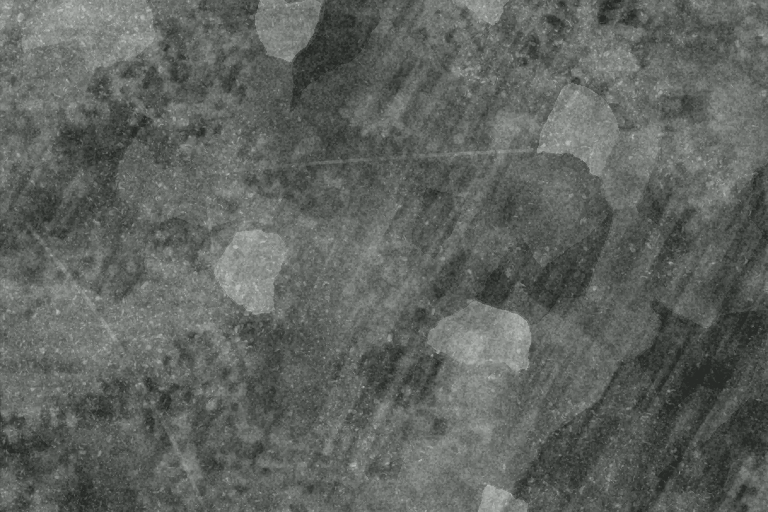
Reproduce this texture procedurally as a Shadertoy shader.

```glsl
// Weathered zinc sheet: leaning crystal plates, pale corrosion bloom and scratches.
// One soft cellular noise serves throughout: blurred it makes clouds and grain,
// sharpened it makes flat plates. Specks and scratches are distance masks on top.

vec3 hash3(vec2 p) {
    vec3 q = fract(vec3(p.xyx) * vec3(0.1031, 0.1030, 0.0973));
    q += dot(q, q.yxz + 33.33);
    return fract((q.xxy + q.yzz) * q.zyx);
}

vec2 turn(vec2 p, float angle) {
    float c = cos(angle), s = sin(angle);
    return vec2(c * p.x - s * p.y, s * p.x + c * p.y);
}

// Random value per cell, blended across borders; higher sharpness, harder borders
float cells(vec2 p, float sharpness) {
    vec2 home = floor(p);
    float sum = 0.0, total = 0.0;
    for (int y = -1; y <= 1; y++)
    for (int x = -1; x <= 1; x++) {
        vec2 cell = home + vec2(x, y);
        vec3 h = hash3(cell);
        vec2 d = cell + 0.1 + 0.8 * h.xy - p;
        float w = exp(-sharpness * dot(d, d));
        sum += w * h.z;
        total += w;
    }
    return sum / total;
}

// Layered soft cells, centred near 0.5
float clouds(vec2 p) {
    float sum = 0.0, amp = 0.5;
    for (int i = 0; i < 5; i++) {
        sum += amp * cells(p, 7.0);
        p = turn(p, 0.7) * 2.1 + 13.7;
        amp *= 0.55;
    }
    return sum / 1.055;
}

// Scattered round dots, at most one per cell
float specks(vec2 p, float density, float soft) {
    vec3 h = hash3(floor(p) + 71.0);
    float radius = mix(0.06, 0.22, h.x * h.x);
    float d = length(fract(p) - mix(vec2(0.3), vec2(0.7), h.yx));
    return (1.0 - smoothstep(radius - soft, radius + soft, d)) * step(h.z, density);
}

// Thin line from a to b, slightly bowed, fading at its ends
float scratch(vec2 p, vec2 a, vec2 b, float bow, float width) {
    vec2 along = b - a;
    float t = dot(p - a, along) / dot(along, along);
    vec2 side = normalize(vec2(-along.y, along.x));
    float d = abs(dot(p - a, side) - bow * sin(3.14159 * t));
    float ends = smoothstep(0.0, 0.1, t) * (1.0 - smoothstep(0.9, 1.0, t));
    return ends * (1.0 - smoothstep(0.3 * width, width, d));
}

// Neutral grey with a faint green cast
vec3 zincColor(float tone) {
    return tone + vec3(-0.004, 0.010, -0.004);
}

void mainImage(out vec4 fragColor, in vec2 fragCoord) {
    vec2 p = fragCoord / iResolution.y;
    float pixel = 1.0 / iResolution.y;
    float tone = 0.335;

    // Crystal plates with gently curved borders
    vec2 bend = vec2(cells(p * 5.0, 7.0), cells(p * 5.0 + 17.0, 7.0)) - 0.5;
    vec2 ragged = vec2(cells(p * 70.0, 7.0), cells(p * 70.0 + 9.0, 7.0)) - 0.5;
    vec2 q = turn(p + 0.12 * bend + 0.006 * ragged, 0.4) * vec2(1.25, 0.85);
    float plates = cells(q * 4.2 + 4.0, 70.0);
    float shards = cells(q * 8.0 + 31.0, 60.0);

    // Corrosion bloom, heavier to the left and along the top
    float left = 1.0 - smoothstep(0.0, 0.75, p.x);
    float top = smoothstep(0.72, 1.0, p.y);
    float cover = clouds(p * 4.0 + 5.0) + 0.20 * left + 0.14 * top;
    float bloom = smoothstep(0.48, 0.86, cover + 0.30 * (cells(p * 60.0, 7.0) - 0.5));
    float bare = 1.0 - 0.6 * bloom;
    tone += 0.13 * bloom;
    tone += 0.17 * (plates - 0.5) * bare;
    tone -= 0.07 * (1.0 - smoothstep(0.14, 0.18, shards)) * bare;
    tone += 0.05 * smoothstep(0.78, 0.81, shards) * bare;
    tone += 0.14 * smoothstep(0.93, 0.955, shards) * bare;
    tone += 0.18 * (clouds(p * 16.0 + 40.0) - 0.5);

    // Brushed strokes: steep on bare metal, level where worn
    float patches = smoothstep(0.35, 0.65, cells(p * 4.0 + 90.0, 7.0));
    vec2 stroke = turn(p + 0.01 * bend, 0.52);
    float steep = cells(stroke * vec2(38.0, 4.0), 7.0) + cells(stroke * vec2(95.0, 6.0), 7.0) - 1.0;
    float level = cells(p * vec2(5.0, 70.0) + 8.0, 7.0) - 0.5;
    tone += 0.10 * steep * patches * bare;
    tone += 0.07 * level * max(bloom, top);

    // Dark lower edge
    tone -= 0.05 * (1.0 - smoothstep(0.0, 0.10, p.y + 0.25 * bend.x));

    // Pale specks in clusters
    float cluster = smoothstep(0.48, 0.70, clouds(p * 5.0 + 60.0) + 0.15 * left);
    for (int i = 0; i < 3; i++) {
        float scale = 40.0 + 28.0 * float(i);
        vec2 s = turn(p + 0.01 * ragged, float(i)) * scale;
        tone += 0.13 * specks(s, 0.04 + 0.45 * cluster, 0.04 + 0.6 * scale * pixel);
    }

    // One long scratch, one level scar and scattered hairlines
    float wear = 0.3 + cells(p * 30.0, 7.0);
    float lines = 0.9 * scratch(p, vec2(0.02, 0.60), vec2(0.42, -0.04), 0.035, 0.006);
    lines += 0.9 * scratch(p, vec2(0.38, 0.66), vec2(1.12, 0.71), 0.006, 0.005);
    for (int i = 0; i < 9; i++) {
        vec3 h = hash3(vec2(float(i), 5.0));
        vec2 start = h.xy * vec2(1.5, 1.0);
        vec2 reach = turn(vec2(0.12 + 0.2 * h.z, 0.0), 2.4 * h.z - 0.6);
        lines += 0.45 * scratch(p, start, start + reach, 0.01 * h.x, 0.004);
    }
    tone += 0.10 * lines * wear;

    // Fine mineral grain
    tone += 0.06 * (cells(p * 150.0, 7.0) - 0.5) + 0.11 * (cells(p * 300.0, 7.0) - 0.5);

    fragColor = vec4(zincColor(clamp(tone, 0.16, 0.72)), 1.0);
}
```
